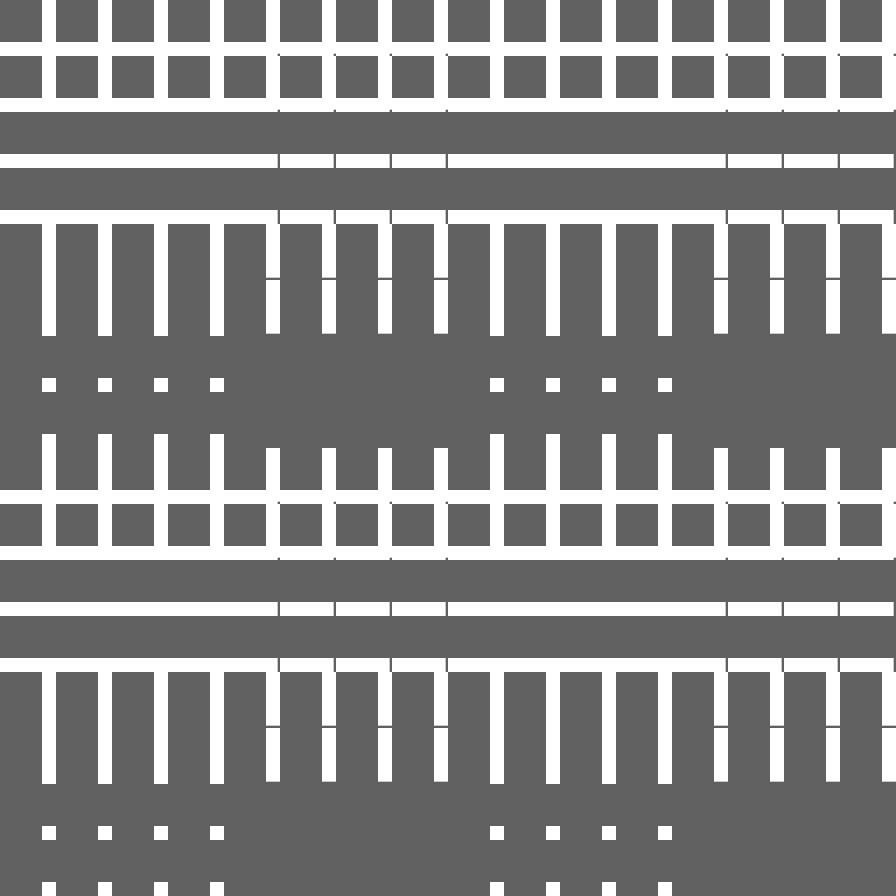
Write a three.js fragment shader that draws this pattern.

```glsl
// Gray and white block weave: grid, stripe, bar and dot bands on a two by two repeat
varying vec2 vUv;

// White thread coverage at p, in cells; a repeat is 8 by 8 cells, counted from the top left
float weave(vec2 p) {
  vec2 repeatPos = mod(p, 8.0);
  vec2 cell = fract(p);
  vec2 thread = step(0.75, cell);

  // In the right half, each thread is nicked at the end of the cell
  float rightHalf = step(4.0, repeatPos.x);
  vec2 nick = rightHalf * step(23.0 / 24.0, cell);
  float bar = thread.x * (1.0 - nick.y);
  float stripe = thread.y * (1.0 - nick.x);

  // Four bands, each two cells tall
  if (repeatPos.y < 2.0) return max(bar, stripe);
  if (repeatPos.y < 4.0) return stripe;
  if (repeatPos.y < 6.0) return bar;
  return thread.x * thread.y * (1.0 - rightHalf);
}

void main() {
  vec2 p = vec2(vUv.x, 1.0 - vUv.y) * 16.0;
  vec2 footprint = fwidth(p);

  // Average a grid of samples for smooth edges
  float white = 0.0;
  for (int i = 0; i < 6; i++) {
    for (int j = 0; j < 6; j++) {
      vec2 offset = (vec2(float(i), float(j)) + 0.5) / 6.0 - 0.5;
      white += weave(p + offset * footprint) / 36.0;
    }
  }

  gl_FragColor = vec4(mix(vec3(0.38), vec3(1.0), white), 1.0);
}
```
